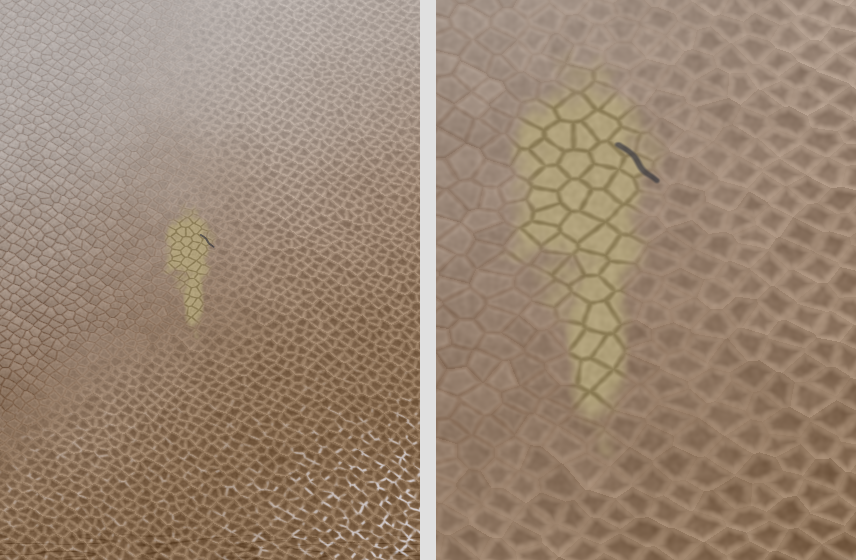
Left, the full canvas; right, a detail of the centre.
A Shadertoy shader for this texture:

```glsl
// Worn embossed tan leather: a warped, skewed Voronoi lattice gives the pebbles.
// Soft sheen greys the upper left; lower right shows brown pits with pale ridges,
// plus glints, a rubbed pale patch and a small scratch.

#define ROWS 60.0            // pebbles per canvas height across the main furrows
#define COLUMNS 51.0         // pebbles per canvas height along the main furrows
#define JITTER 0.52          // irregularity of the lattice
#define WARP 0.020           // bending of the furrows
#define GRAIN 0.045          // strength of the fine speckle
#define UMBER vec3(0.485, 0.375, 0.27)
#define TAN vec3(0.575, 0.485, 0.415)
#define SILVER vec3(0.695, 0.665, 0.65)
#define RIDGE vec3(0.135, 0.135, 0.13)
#define FURROW vec3(0.105, 0.125, 0.135)
#define RUBBED vec3(0.71, 0.655, 0.49)
#define GLINT vec3(0.86, 0.85, 0.88)

vec2 hash2(vec2 p) {
    vec3 q = fract(p.xyx * vec3(0.1031, 0.1030, 0.0973));
    q += dot(q, q.yzx + 33.33);
    return fract((q.xx + q.yz) * q.zy);
}

float corner(vec2 cell, vec2 offset) {
    return dot(hash2(cell) * 2.0 - 1.0, offset);
}

// Gradient noise, roughly -0.7 to 0.7
float noise(vec2 p) {
    vec2 i = floor(p), f = fract(p);
    vec2 w = f * f * f * (f * (f * 6.0 - 15.0) + 10.0);
    vec2 e = vec2(0.0, 1.0);
    return mix(mix(corner(i, f), corner(i + e.yx, f - e.yx), w.x),
               mix(corner(i + e.xy, f - e.xy), corner(i + 1.0, f - 1.0), w.x), w.y);
}

vec2 noise2(vec2 p) {
    return vec2(noise(p), noise(p + 47.3));
}

vec2 seed(vec2 cell) {
    return 0.5 + JITTER * (hash2(cell) - 0.5);
}

// Returns edge distance, offset from the pebble centre, and a random pebble value
vec4 pebbles(vec2 q) {
    vec2 cell = floor(q), f = fract(q), nearest = vec2(0.0), home = vec2(0.0);
    float best = 9.0, edge = 9.0;
    for (int j = -1; j <= 1; j++)
    for (int i = -1; i <= 1; i++) {
        vec2 g = vec2(i, j), r = g + seed(cell + g) - f;
        float d = dot(r, r);
        if (d < best) { best = d; nearest = r; home = g; }
    }
    for (int j = -2; j <= 2; j++)
    for (int i = -2; i <= 2; i++) {
        vec2 g = home + vec2(i, j), r = g + seed(cell + g) - f;
        vec2 gap = r - nearest;
        if (dot(gap, gap) > 0.0001) edge = min(edge, dot(0.5 * (r + nearest), normalize(gap)));
    }
    return vec4(edge, -nearest, hash2(cell + home + 7.0).x);
}

float segment(vec2 p, vec2 a, vec2 b) {
    vec2 ab = b - a;
    return length(p - a - ab * clamp(dot(p - a, ab) / dot(ab, ab), 0.0, 1.0));
}

void mainImage(out vec4 fragColor, in vec2 fragCoord) {
    vec2 p = fragCoord / iResolution.y;

    // Receding surface, bent by broad and small noise
    vec2 s = vec2((p.x - 0.375) * (1.0 + 0.2 * p.y), p.y * (1.0 + 0.17 * p.y));
    s += WARP * noise2(p * 4.0) + 0.005 * noise2(p * 17.0);
    vec2 lattice = vec2(dot(s, vec2(0.74, -0.67)) * COLUMNS, dot(s, vec2(0.53, 0.85)) * ROWS);
    vec4 pebble = pebbles(lattice + 100.0);
    float edge = pebble.x + 0.05 * noise(p * 160.0);

    // Broad sheen and colour
    float cloud = noise(p * 3.0 + 9.0) + 0.5 * noise(p * 8.0);
    float sheen = 1.28 * p.y - 0.55 * p.x - 0.04 + 0.12 * cloud;
    vec3 color = mix(UMBER, TAN, smoothstep(-0.1, 0.52, sheen));
    color = mix(color, SILVER, smoothstep(0.3, 1.1, sheen));

    // Dark furrows on the left give way to pale ridges around pits
    float pitted = smoothstep(0.1, 0.55, p.x + 1.6 * max(0.0, 0.42 - p.y) + 0.12 * cloud);
    float fade = mix(1.0, 0.55, smoothstep(0.45, 1.0, p.y));
    float wall = 1.0 - smoothstep(0.03, 0.33, edge);
    float groove = 1.0 - smoothstep(0.0, 0.17, edge);
    color += RIDGE * fade * pitted * (wall - 0.22);
    color -= FURROW * fade * (1.0 - pitted) * (groove - 0.15);
    float slope = dot(pebble.yz, vec2(-0.35, 0.8));
    color += 0.075 * fade * slope * mix(1.0, -1.0, pitted);
    color += 0.04 * (pebble.w - 0.5) * fade;

    // Rubbed pale patch, tapering downward
    vec2 c = p - vec2(0.337, 0.555);
    float body = length(c / vec2(0.044, 0.078));
    float tail = length((c + vec2(-0.01, 0.085)) / vec2(0.019, 0.066));
    float patchShape = min(body, tail) + 0.45 * noise(p * 38.0) + 0.2 * noise(p * 110.0);
    float rubbed = 1.0 - smoothstep(0.55, 1.1, patchShape);
    color = mix(color, RUBBED - 0.17 * groove, 0.85 * rubbed);

    // Broken glints on ridges, strongest at lower right
    float glossy = (1.0 - smoothstep(0.12, 0.4, p.y)) * (0.35 + 0.65 * smoothstep(0.3, 0.75, p.x));
    float broken = smoothstep(0.08, 0.4, noise(lattice * vec2(0.8, 1.3)) + 0.22 * glossy - 0.06);
    color = mix(color, GLINT, 0.85 * glossy * broken * (1.0 - smoothstep(0.02, 0.2, edge)));

    // Scratch, creases near the lower edge, and speckle
    float scratch = segment(p + 0.004 * noise2(p * 60.0), vec2(0.359, 0.581), vec2(0.38, 0.559));
    color = mix(color, vec3(0.27, 0.26, 0.27), 0.8 * (1.0 - smoothstep(0.0007, 0.0028, scratch)));
    float crease = abs(noise(p * vec2(7.0, 70.0)));
    color -= 0.09 * (1.0 - smoothstep(0.0, 0.09, crease)) * (1.0 - smoothstep(0.03, 0.065, p.y));
    color += GRAIN * (noise(p * 230.0) + 0.6 * noise(p * 110.0 + 5.0));

    fragColor = vec4(clamp(color, 0.0, 1.0), 1.0);
}
```
